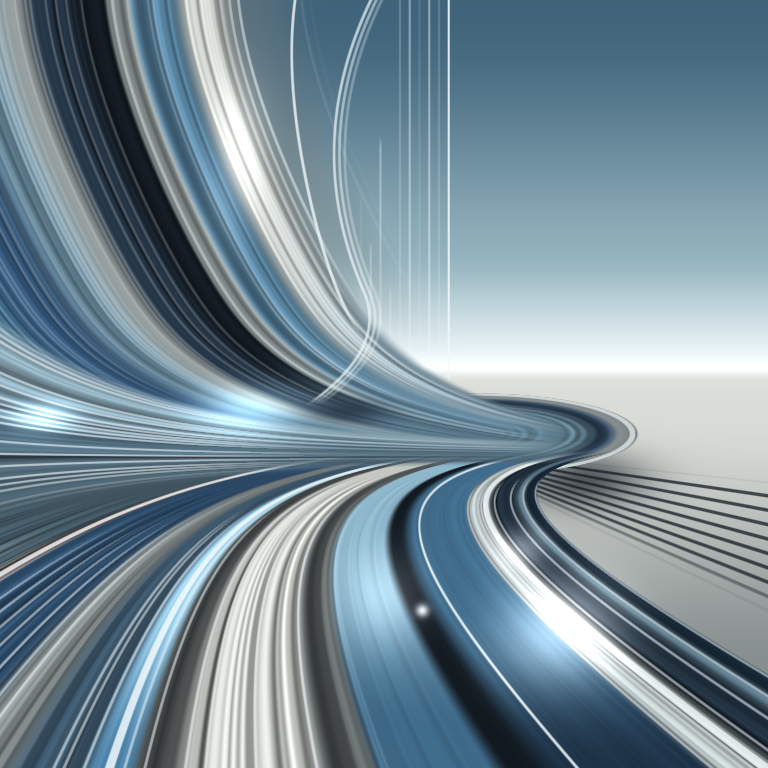
This background is drawn by a WebGL 2 fragment shader. Its source:

```glsl
#version 300 es
precision highp float;
// Metallic ribbons sweep from the upper left into a winding road under a
// pale horizon. Each ribbon family is a curve field: one coordinate runs
// across it and drives the colour layers, the grain and the threads.
uniform vec2 u_resolution;
out vec4 fragColor;

const vec3 WHITE = vec3(.94, .97, .98);
const vec3 INK = vec3(.07, .1, .13);
const vec3 NAVY = vec3(.12, .2, .28);
const vec3 STEEL = vec3(.38, .5, .57);
const vec3 BLUE = vec3(.25, .42, .54);
const vec3 ICE = vec3(.56, .72, .8);
const vec3 STONE = vec3(.52, .55, .55);
const vec3 CREAM = vec3(.83, .84, .82);
const vec3 RUST = vec3(.36, .24, .2);

float hash(float n) {
  n = fract(n * .1031);
  n *= n + 33.33;
  return fract(n * (n + n));
}
float noise(float x) {
  float f = fract(x);
  return mix(hash(floor(x)), hash(floor(x) + 1.), f * f * (3. - 2. * f));
}
float below(float a, float b, float x) { return 1. - smoothstep(a, b, x); }
// Soft grain along a field, faded where it gets too fine
float grain(float u, float density) {
  float x = u * density;
  return (noise(x) - .5) * below(.4, 1.2, fwidth(x));
}
// Random thin lines along a field
float threads(float u, float density, float amount) {
  float x = u * density, w = fwidth(x);
  float line = below(.06, .06 + 1.5 * w, abs(fract(x) - .5));
  return line * step(1. - amount, hash(floor(x) + 7.)) * below(.3, .9, w);
}
float stroke(float u, float center, float width) {
  return below(width, width + 1.5 * fwidth(u), abs(u - center));
}
void layer(inout vec3 c, vec3 color, float u, float start, float soft) {
  c = mix(c, color, smoothstep(start - soft, start + soft, u));
}
void lighten(inout vec3 c, float amount) { c = mix(c, WHITE, amount); }
float glow(vec2 p, float x, float y, float w, float h) {
  vec2 d = (p - vec2(x, y)) / vec2(w, h);
  return exp(-dot(d, d));
}

vec3 backdrop(vec2 p) {
  vec3 sky = mix(WHITE, vec3(.6, .72, .76), smoothstep(.51, .68, p.y));
  layer(sky, vec3(.25, .39, .48), p.y, .8, .2);
  vec3 c = mix(STONE, CREAM * 1.03, smoothstep(.1, .48, p.y));
  layer(c, sky, p.y, .515, .012);
  c += .1 * exp(-abs(p.y - .522) * 100.);
  // Grooves fanning over the ground
  float fan = (.42 - p.y) / max(p.x - .55, .05);
  float span = smoothstep(.1, .14, fan) * below(.38, .5, fan);
  c = mix(c, INK, .75 * threads(fan, 24., 1.) * span);
  return mix(c, INK, .65 * glow(p, .76, .375, .08, .035));
}

vec3 sweepColor(float s, vec2 p) {
  vec3 c = BLUE;
  layer(c, NAVY * 1.5, s, -.22, .025);
  layer(c, STEEL, s, -.14, .025);
  layer(c, STONE, s, -.08, .025);
  layer(c, INK * 2., s, -.035, .012);
  layer(c, INK, s, .02, .02);
  layer(c, STONE, s, .068, .004);
  layer(c, mix(BLUE, STEEL, .4), s, .1, .005);
  layer(c, CREAM, s, .163, .012);
  layer(c, STONE, s, .215, .02);
  c = mix(c, STEEL * 1.12, .75 * smoothstep(.33, .55, p.x));
  c *= 1. + .5 * grain(s, 90.) + .4 * grain(s, 260.);
  lighten(c, (.2 + .4 * smoothstep(.3, .5, p.x)) * threads(s, 150., .4));
  return c;
}

vec3 roadColor(float t, vec2 p) {
  vec3 c = STEEL * .65;
  layer(c, RUST, t, -.82, .02);
  layer(c, NAVY * 1.4, t, -.76, .02);
  layer(c, STONE * .85, t, -.43, .03);
  layer(c, mix(NAVY, STEEL, .4), t, -.31, .03);
  layer(c, mix(BLUE, ICE, smoothstep(0., .25, p.y)), t, -.18, .025);
  layer(c, STONE * .5, t, -.11, .012);
  layer(c, CREAM * .93, t, -.03, .025);
  layer(c, STONE * .6, t, .19, .02);
  layer(c, mix(BLUE, ICE, smoothstep(.05, .28, p.y)), t, .29, .015);
  layer(c, INK, t, .49, .02);
  layer(c, mix(NAVY, BLUE, smoothstep(0., .2, p.y)), t, .57, .03);
  layer(c, STONE * 1.2, t, .84, .015);
  layer(c, INK * 1.7, t, .96, .012);
  layer(c, STEEL * .8, t, 1.08, .015);
  layer(c, NAVY * .8, t, 1.14, .012);
  float rough = 1. - smoothstep(.28, .32, t) * below(.8, .84, t);
  c *= 1. + (.2 + .8 * rough) * (.7 * grain(t, 45.) + .5 * grain(t, 130.));
  lighten(c, .55 * rough * threads(t, 60., .35));
  float rails = stroke(t, -.79, .008) + stroke(t, .62, .001) + stroke(t, .93, .01);
  lighten(c, .85 * min(rails + stroke(t, -.15, .006), 1.));
  return c;
}

void main() {
  vec2 p = gl_FragCoord.xy / u_resolution;
  vec3 c = backdrop(p);
  // Vertical beams
  for (float k = 0.; k < 10.; k++) {
    float top = k < 4. ? .62 + .25 * hash(k + 3.) : 1.1;
    float span = smoothstep(.48, .54, p.y) * below(top - .02, top, p.y);
    lighten(c, span * stroke(p.x, .47 + .0127 * k, .0004) * (k > 8. ? .9 : .1 + .4 * hash(k)));
  }
  // Far bend of the road
  float bend = length((p - vec2(.62, .435)) / vec2(.21, .053));
  vec3 far = STEEL * .9;
  layer(far, INK * 2.5, bend, .72, .05);
  layer(far, STONE, bend, .86, .04);
  far *= 1. + .8 * grain(bend, 30.);
  lighten(far, .7 * stroke(bend, .97, .012));
  c = mix(c, far, below(.99, 1.01, bend) * smoothstep(.5, .6, p.x));
  // Near road, fanning out toward the bottom edge
  float drop = max(.42 - p.y, 0.);
  float t = (p.x - .215 - .0215 / (drop + .045)) / (.14 + 1.55 * drop);
  c = mix(c, roadColor(t, p), below(1.19, 1.205, t) * below(.395, .415, p.y));
  // Upper sweep along shifted hyperbolas
  float s = p.x - .045 / max(p.y - .35, .02) - .05 * below(.6, 1., p.y);
  float tail = below(.62, .79, p.x), area = tail * smoothstep(.395, .42, p.y);
  c = mix(c, sweepColor(s, p), below(.222, .25, s) * area);
  float veil = smoothstep(.2, .24, s) * below(.25, .35, s) * smoothstep(.52, .75, p.y);
  c = mix(c, STONE * .9, .45 * veil);
  lighten(c, .5 * veil * threads(s, 85., .5));
  lighten(c, .8 * stroke(s + .24 * (1. - p.y), .315, .0008) * smoothstep(.54, .62, p.y));
  c = mix(c, INK * 2., .75 * glow(p, .45, .465, .05, .014));
  // Strands converging below the sweep
  float v = (p.y - .405) / (.165 * exp(-4.5 * p.x) + .014);
  vec3 strand = mix(STEEL * .8, mix(ICE, STONE, .5), smoothstep(.1, .7, v));
  strand *= 1. + .9 * grain(v, 16.) + .3 * grain(v, 50.);
  lighten(strand, .75 * threads(v, 22., .6));
  c = mix(c, strand, .85 * tail * smoothstep(-.5, -.15, v) * below(.85, 1.05, v));
  // Hanging loop of fine lines
  float low = max(.62 - p.y, 0.), rise = p.y - .8;
  float loopX = p.x - .435 - 1.2 * rise * rise + 7.5 * low * low;
  for (float k = 0.; k < 3.; k++)
    lighten(c, (.7 - .2 * k) * stroke(loopX, .007 * k, .0007) * smoothstep(.47, .49, p.y));
  // Highlights
  c += ICE * .7 * glow(p, .055, .457, .04, .018);
  c += ICE * .6 * glow(p, .32, .465, .07, .03);
  c += .2 * glow(p, .31, .8, .035, .09);
  c += .5 * glow(p, .73, .18, .075, .065);
  c += .35 * glow(p, .68, .285, .03, .025);
  c += .22 * glow(p, .5, .22, .05, .06);
  c += .8 * glow(p, .55, .205, .008, .008);
  fragColor = vec4(clamp(c, 0., 1.), 1.);
}
```
